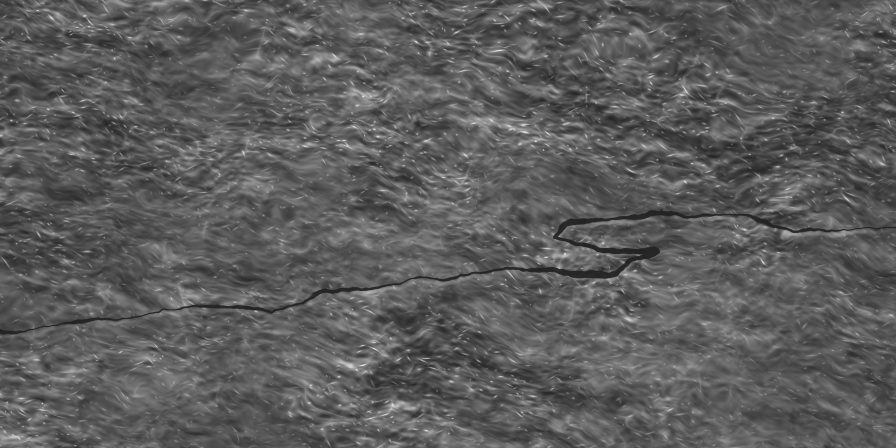
Reproduce this texture procedurally as a WebGL 2 fragment shader.

```glsl
#version 300 es
precision highp float;
precision highp int;

uniform vec2 u_resolution;
out vec4 fragColor;

// Tone
const float BASE_TONE = 0.350;
const float BROAD_CONTRAST = 0.13;
const float BLOTCH_CONTRAST = 0.17;
const float RELIEF_CONTRAST = 0.95;
const float GRAIN_CONTRAST = 0.16;
const float RIDGE_BRIGHTNESS = 0.17;
const float FLECK_BRIGHTNESS = 0.40;
const float HIGHLIGHT_SKEW = 1.2;
const float CRACK_TONE = 0.13;
const float LIP_BRIGHTNESS = 0.16;

// Shape, in canvas heights
const float TILT = -0.24;
const float BROAD_WARP = 0.06;
const float FINE_WARP = 0.016;
const vec2 BLOTCH_FREQ = vec2(7.0, 17.0);
const vec2 RELIEF_FREQ = vec2(13.0, 28.0);
const vec2 RIDGE_FREQ = vec2(17.0, 40.0);
const vec2 GRAIN_FREQ = vec2(62.0, 115.0);
const vec2 LIGHT_OFFSET = vec2(-0.003, 0.006);
const float FLECK_WIDTH = 0.0030;
const float CRACK_WIDTH = 0.0022;
const vec2 FOLD = vec2(1.33, 0.45);

// Course of the fissure, roughened by noise when drawn
const int CRACK_COUNT = 18;
const vec2 CRACK[CRACK_COUNT] = vec2[CRACK_COUNT](
    vec2(-0.05, 0.25), vec2(0.16, 0.28), vec2(0.30, 0.29), vec2(0.37, 0.32),
    vec2(0.52, 0.32), vec2(0.61, 0.30), vec2(0.71, 0.34), vec2(0.96, 0.38),
    vec2(1.15, 0.39), vec2(1.38, 0.38), vec2(1.41, 0.42), vec2(1.46, 0.44),
    vec2(1.34, 0.45), vec2(1.24, 0.48), vec2(1.27, 0.51), vec2(1.62, 0.52),
    vec2(1.80, 0.49), vec2(2.05, 0.48));

// Integer hash giving three values in 0..1
vec3 hash(vec2 cell, int seed) {
    uvec3 v = uvec3(ivec3(ivec2(cell), seed)) * 1664525u + 1013904223u;
    v.x += v.y * v.z; v.y += v.z * v.x; v.z += v.x * v.y;
    v ^= v >> 16u;
    v.x += v.y * v.z; v.y += v.z * v.x; v.z += v.x * v.y;
    return vec3(v >> 8u) / 16777216.0;
}

float noise(vec2 p, int seed) {
    vec2 c = floor(p), f = fract(p);
    f = f * f * (3.0 - 2.0 * f);
    float low = mix(hash(c, seed).x, hash(c + vec2(1, 0), seed).x, f.x);
    float high = mix(hash(c + vec2(0, 1), seed).x, hash(c + vec2(1, 1), seed).x, f.x);
    return mix(low, high, f.y);
}

float fbm(vec2 p, int seed) {
    float sum = 0.0, amplitude = 0.533;
    for (int i = 0; i < 4; i++) {
        sum += amplitude * noise(p, seed + i);
        p = p * 2.03 + 7.3;
        amplitude *= 0.5;
    }
    return sum;
}

vec2 offsetNoise(vec2 p, int seed) {
    return vec2(noise(p, seed), noise(p, seed + 1)) - 0.5;
}

mat2 rotation(float a) {
    return mat2(cos(a), sin(a), -sin(a), cos(a));
}

float segmentDistance(vec2 p, vec2 a, vec2 b) {
    vec2 pa = p - a, ba = b - a;
    return length(pa - ba * clamp(dot(pa, ba) / dot(ba, ba), 0.0, 1.0));
}

// Short soft glints with tapered ends, one per jittered cell
float flecks(vec2 p, float scale, int seed) {
    vec2 q = p * scale, home = floor(q);
    float glow = 0.0;
    for (int j = -1; j <= 1; j++)
    for (int i = -1; i <= 1; i++) {
        vec2 cell = home + vec2(i, j);
        vec3 place = hash(cell, seed), look = hash(cell, seed + 1);
        vec2 d = rotation(-TILT - 1.5 * (place.z - 0.5)) * (q - cell - place.xy);
        d /= vec2(mix(0.12, 0.5, look.x * look.x), FLECK_WIDTH * scale * 0.6);
        glow = max(glow, exp(-dot(d, d)) * look.y * look.y * look.y);
    }
    return glow;
}

float crackDistance(vec2 p) {
    float d = 10.0;
    for (int i = 1; i < CRACK_COUNT; i++)
        d = min(d, segmentDistance(p, CRACK[i - 1], CRACK[i]));
    return d;
}

void main() {
    vec2 p = gl_FragCoord.xy / u_resolution.y;
    float pixel = 1.0 / u_resolution.y;

    // Tilted grain direction, bent broadly and finely
    vec2 bent = p + FINE_WARP * offsetNoise(p * 24.0, 3);
    vec2 g = rotation(-TILT) * (bent + BROAD_WARP * offsetNoise(p * 5.0, 1));
    vec2 light = rotation(-TILT) * LIGHT_OFFSET;

    // Broad patches, blotches, lit relief and fine grain
    float broad = fbm(g * vec2(2.2, 4.0), 10) - 0.5;
    float rough = smoothstep(0.32, 0.65, fbm(g * vec2(4.0, 7.0), 20));
    float blotch = fbm(g * BLOTCH_FREQ, 30) - 0.5;
    float relief = fbm(g * RELIEF_FREQ, 40) - fbm((g + light) * RELIEF_FREQ, 40);
    float grain = noise(g * GRAIN_FREQ, 50) - 0.5;
    float shade = BROAD_CONTRAST * broad + BLOTCH_CONTRAST * blotch
        + mix(0.65, 1.2, rough) * (RELIEF_CONTRAST * relief + GRAIN_CONTRAST * grain);
    shade -= 0.07 * smoothstep(0.60, 0.70, fbm(g * vec2(9.0, 20.0), 60));
    float tone = BASE_TONE + shade + HIGHLIGHT_SKEW * shade * shade;

    // Broken thin ridges and glints
    float ridge = pow(1.0 - abs(2.0 * noise(g * RIDGE_FREQ, 65) - 1.0), 8.0);
    ridge *= smoothstep(0.45, 0.8, noise(g * vec2(22.0, 34.0), 66));
    float sparkle = max(flecks(bent, 36.0, 70), flecks(bent + 3.7, 58.0, 80));
    tone += mix(0.5, 1.1, rough) * (RIDGE_BRIGHTNESS * ridge + FLECK_BRIGHTNESS * sparkle);

    // Fissure with a pale lower lip, widest at its fold
    vec2 wobble = vec2(fbm(p * 13.0, 90), fbm(p * 13.0, 95)) - 0.5;
    vec2 c = p + 0.04 * wobble;
    float swell = noise(p * 11.0, 100);
    vec2 toFold = p - FOLD;
    float width = CRACK_WIDTH * mix(0.3, 2.4, swell * swell)
        * (1.0 + 1.3 * exp(-60.0 * dot(toFold, toFold)));
    float lip = 1.0 - smoothstep(0.001, 0.007, crackDistance(c + vec2(0.0, 0.009)));
    float crack = 1.0 - smoothstep(width - 0.5 * pixel, width + 0.9 * pixel, crackDistance(c));
    tone += LIP_BRIGHTNESS * lip * noise(p * 15.0, 101);
    tone = mix(tone, CRACK_TONE, 0.92 * crack);

    fragColor = vec4(vec3(clamp(tone, 0.1, 0.85)), 1.0);
}
```
